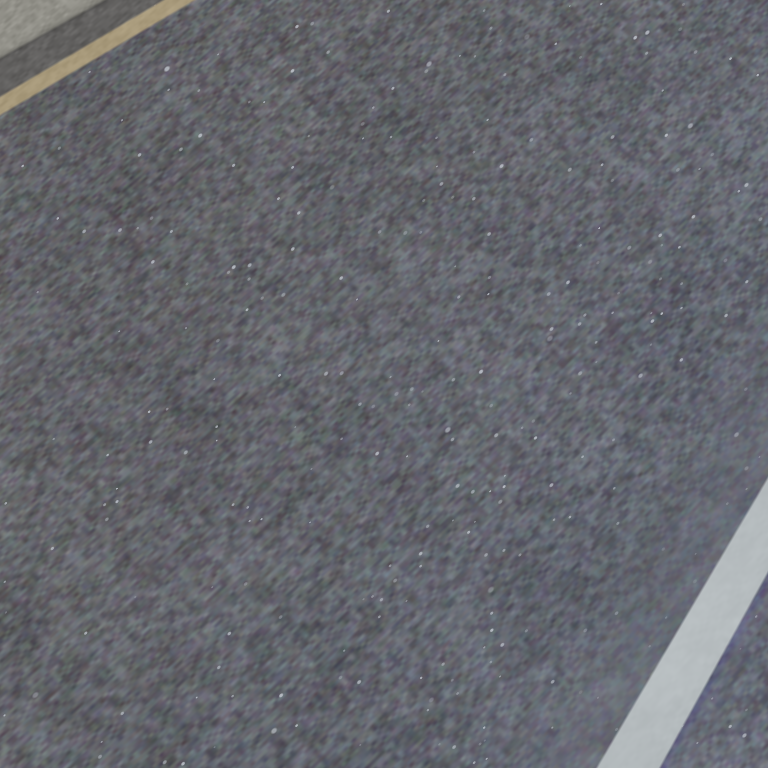
Reproduce this texture procedurally as a WebGL 2 fragment shader.

```glsl
#version 300 es
precision highp float;

#define GRAIN_FREQ 125.0
#define GRAIN_STRETCH 0.55
#define GRAIN_CONTRAST 0.17
#define TINT_CONTRAST 0.055
#define MOTTLE_CONTRAST 0.035
#define EDGE_SOFTNESS 0.0022
#define CHIP_CHANCE 0.11

uniform vec2 u_resolution;
out vec4 fragColor;

const vec3 ASPHALT_WARM = vec3(0.385, 0.388, 0.405);
const vec3 ASPHALT_COOL = vec3(0.390, 0.405, 0.445);
const vec3 GUTTER = vec3(0.385, 0.380, 0.375);
const vec3 CONCRETE = vec3(0.570, 0.565, 0.535);
const vec3 YELLOW_PAINT = vec3(0.660, 0.605, 0.485);
const vec3 WHITE_PAINT = vec3(0.710, 0.735, 0.745);
const vec3 CHIP = vec3(0.720, 0.740, 0.770);

// Integer hash: three values in 0..1 for each lattice cell
vec3 hash3(vec2 cell, uint seed) {
    uvec3 v = uvec3(uvec2(ivec2(cell)), seed) * 1664525u + 1013904223u;
    v.x += v.y * v.z; v.y += v.z * v.x; v.z += v.x * v.y;
    v ^= v >> 16u;
    v.x += v.y * v.z; v.y += v.z * v.x; v.z += v.x * v.y;
    return vec3(v >> 8u) / 16777216.0;
}

vec3 noise3(vec2 p, uint seed) {
    vec2 i = floor(p), f = fract(p);
    f = f * f * (3.0 - 2.0 * f);
    vec3 low = mix(hash3(i, seed), hash3(i + vec2(1, 0), seed), f.x);
    vec3 high = mix(hash3(i + vec2(0, 1), seed), hash3(i + vec2(1, 1), seed), f.x);
    return mix(low, high, f.y);
}

// Signed distance to the line a-b, positive on its upper left
float side(vec2 p, vec2 a, vec2 b) {
    vec2 d = normalize(b - a);
    return dot(p - a, vec2(-d.y, d.x));
}

float cover(float d) {
    float w = max(EDGE_SOFTNESS, 0.75 / u_resolution.y);
    return smoothstep(-w, w, d);
}

// Bright stone chips scattered on two grids, the coarse one rarer and larger
float chips(vec2 p) {
    float sum = 0.0;
    for (int layer = 0; layer < 2; layer++) {
        float freq = layer == 0 ? 48.0 : 15.0;
        vec2 g = p * freq;
        vec3 r = hash3(floor(g), 31u + uint(layer));
        vec3 s = hash3(floor(g), 47u + uint(layer));
        vec2 d = (fract(g) - 0.25 - 0.5 * r.xy) / freq;
        d = vec2(d.x + d.y, 1.5 * (d.y - d.x)) * 0.7071;
        float radius = mix(0.0014, 0.0032, s.x) * (layer == 0 ? 1.0 : 1.4);
        float present = step(r.z, CHIP_CHANCE * (0.6 + p.x * 0.8));
        sum += present * mix(0.3, 0.95, s.y) * (1.0 - smoothstep(radius * 0.5, radius * 1.4, length(d)));
    }
    return min(sum, 1.0);
}

void main() {
    vec2 p = gl_FragCoord.xy / u_resolution;

    // Distances to the painted and kerb edges
    float kerb = side(p, vec2(0.0, 0.924), vec2(0.137, 1.0));
    float yellowTop = side(p, vec2(0.0, 0.874), vec2(0.213, 1.0));
    float yellowBottom = side(p, vec2(0.0, 0.850), vec2(0.254, 1.0));
    float whiteLeft = side(p, vec2(0.777, 0.0), vec2(1.0, 0.378));
    float whiteRight = side(p, vec2(0.859, 0.0), vec2(1.0, 0.255));

    // Diagonal grain, finer with distance up the road
    vec2 road = vec2((p.x - 0.5) * (1.0 + 0.25 * p.y), p.y + 0.2 * p.y * p.y);
    vec2 q = vec2((road.x + road.y) * GRAIN_STRETCH, road.y - road.x) * 0.7071 * GRAIN_FREQ;
    vec3 coarse = noise3(q, 1u) - 0.5;
    vec3 fine = noise3(q * 1.9 + 7.3, 2u) - 0.5;
    vec3 mottle = noise3(p * 9.0, 3u) + noise3(p * 23.0, 4u) - 1.0;
    float grain = coarse.x * 0.65 + fine.x * 0.6;
    vec3 tint = coarse.yzx * 0.5 + fine.zxy * 0.7;
    tint -= dot(tint, vec3(0.3333));

    // Worn, smoother surface beside the white paint
    float worn = 1.0 - smoothstep(0.0, 0.16, abs(whiteLeft));
    float streak = noise3(vec2(q.x * 0.3, q.y * 0.4), 5u).x - 0.5;
    grain = mix(grain, grain * 0.4 + streak * 0.4, worn);

    // Asphalt
    float cool = smoothstep(0.3, 1.5, p.x + 0.6 * (1.0 - p.y));
    vec3 color = mix(ASPHALT_WARM, ASPHALT_COOL, cool);
    color += grain * GRAIN_CONTRAST + tint * TINT_CONTRAST + mottle.x * MOTTLE_CONTRAST;
    color += 0.015 * worn;
    color = mix(color, CHIP, chips(p) * (1.0 - 0.6 * worn));

    // Gutter and kerb, with a dark seam between them
    color = mix(color, GUTTER + grain * 0.09, cover(yellowTop));
    vec3 concrete = CONCRETE + grain * 0.10 + mottle.y * 0.04;
    color = mix(color, concrete, cover(kerb));
    color *= 1.0 - 0.16 * exp(-pow(kerb / 0.004, 2.0));

    // Yellow line
    float yellow = cover(yellowBottom) * cover(-yellowTop);
    color = mix(color, YELLOW_PAINT + grain * 0.06 + mottle.z * 0.02, yellow);

    // White line and the cool fringe on its far edge
    float white = cover(-whiteLeft) * cover(whiteRight);
    color += vec3(-0.02, -0.03, 0.04) * exp(-pow((whiteRight + 0.004) / 0.006, 2.0));
    color = mix(color, WHITE_PAINT + grain * 0.05 + mottle.z * 0.015, white);

    fragColor = vec4(clamp(color, 0.0, 1.0), 1.0);
}
```
